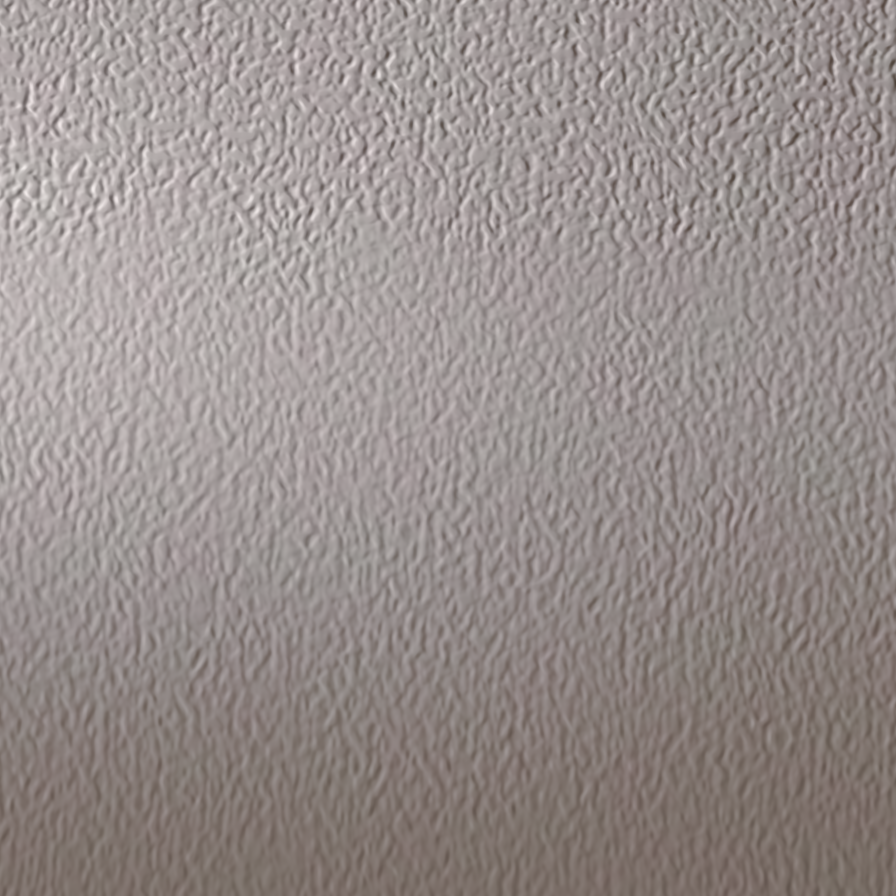
A Shadertoy shader for this texture:

```glsl
// Rough plaster wall in raking light from the left.
// Gradient noise forms dense upright grains, pitted more sharply near the top;
// their slope shades a backdrop fading from a pale left to a brown foot.

const vec2  GRAIN_FREQ     = vec2(108.0, 56.0); // grains across and up the canvas
const float GRAIN_SHORTEN  = 36.0;              // extra grains per height at the top
const float GRAIN_LEAN     = 0.04;              // sideways lean of the strokes
const float LEAN_WANDER    = 0.012;
const float WARP_AMOUNT    = 0.32;
const float FINE_AMOUNT    = 0.14;
const float PIT_FLOOR      = -0.50;             // noise levels of pit floor and rim
const float RIM_FOOT       = 0.42;
const float RIM_TOP        = 0.20;
const float PLATEAU_SWELL  = 0.35;
const vec2  LIGHT_STEP     = vec2(-0.0021, 0.0005);
const float RELIEF_FOOT    = 0.060;
const float RELIEF_MIDDLE  = 0.115;
const float RELIEF_TOP     = 0.190;
const float SHADOW_GAIN    = 1.25;
const float FOOT_TONE      = 0.478;
const float WALL_TONE      = 0.648;
const float GLOW_TONE      = 0.082;
const float RIGHT_FALLOFF  = 0.058;
const vec3  BROWN_TINT     = vec3(0.0, -0.050, -0.078);
const vec3  GREY_TINT      = vec3(0.0, -0.030, -0.032);
const float HUE_MOTTLE     = 0.010;

// Integer hash giving two values in -1..1
vec2 hash2(ivec2 cell) {
    uvec2 v = uvec2(cell) * 1664525u + 1013904223u;
    v.x += v.y * 1664525u;
    v.y += v.x * 1664525u;
    v ^= v >> 16u;
    v.x += v.y * 1664525u;
    v.y += v.x * 1664525u;
    v ^= v >> 16u;
    return vec2(v & 65535u) / 32767.5 - 1.0;
}

float cornerSlope(ivec2 cell, vec2 offset) {
    return dot(hash2(cell), offset);
}

float gradientNoise(vec2 p) {
    ivec2 cell = ivec2(floor(p));
    vec2 f = fract(p);
    vec2 blend = f * f * f * (f * (f * 6.0 - 15.0) + 10.0);
    float low = mix(cornerSlope(cell, f),
                    cornerSlope(cell + ivec2(1, 0), f - vec2(1.0, 0.0)), blend.x);
    float high = mix(cornerSlope(cell + ivec2(0, 1), f - vec2(0.0, 1.0)),
                     cornerSlope(cell + ivec2(1, 1), f - vec2(1.0, 1.0)), blend.x);
    return mix(low, high, blend.y);
}

// Plaster height: short upright grains, worn flat on top
float plasterHeight(vec2 uv) {
    float lean = GRAIN_LEAN * uv.y + LEAN_WANDER * gradientNoise(uv * 7.0 + 11.6);
    vec2 p = vec2(uv.x - lean, uv.y) * GRAIN_FREQ;
    p.y += 0.5 * GRAIN_SHORTEN * uv.y * uv.y;
    vec2 warp = vec2(gradientNoise(p * 0.7 + 17.3), gradientNoise(p * 0.7 + 71.9));
    p += WARP_AMOUNT * warp;
    float n = gradientNoise(p) + FINE_AMOUNT * gradientNoise(p * 1.7 + 39.1);
    n += 0.25 * gradientNoise(p * 0.6 + 53.7);
    float rim = mix(RIM_FOOT, RIM_TOP, smoothstep(0.5, 0.9, uv.y));
    return smoothstep(PIT_FLOOR, rim, n) + PLATEAU_SWELL * n;
}

// Broad light on the wall, without relief
float wallTone(vec2 uv) {
    float tone = mix(FOOT_TONE, WALL_TONE, smoothstep(-0.09, 0.65, uv.y));
    vec2 glow = vec2(uv.x / 0.36, (uv.y - 0.68) / 0.30);
    tone += GLOW_TONE * exp(-dot(glow, glow));
    tone -= RIGHT_FALLOFF * smoothstep(0.35, 1.05, uv.x) * smoothstep(-0.2, 0.5, uv.y);
    return tone + 0.008 * gradientNoise(uv * 4.0 + 5.7);
}

// Relief grows upward in uneven patches
float reliefStrength(vec2 uv) {
    float patchy = gradientNoise(uv * vec2(7.0, 9.0) + 23.4);
    float strength = mix(RELIEF_FOOT, RELIEF_MIDDLE, smoothstep(0.0, 0.45, uv.y));
    float upper = smoothstep(0.62, 0.84, uv.y + 0.10 * patchy);
    return mix(strength, RELIEF_TOP, upper) * (1.0 + 0.35 * patchy);
}

void mainImage(out vec4 fragColor, in vec2 fragCoord) {
    vec2 uv = fragCoord / iResolution.xy;

    // Raking light: slopes facing the light brighten, the others darken
    float slope = plasterHeight(uv - LIGHT_STEP) - plasterHeight(uv + LIGHT_STEP);
    slope *= slope < 0.0 ? SHADOW_GAIN : 1.0;
    float base = wallTone(uv);
    float tone = base + reliefStrength(uv) * slope;

    // Brown in the dim foot, neutral grey where lit
    float lit = smoothstep(0.46, 0.60, mix(base, tone, 0.5));
    vec3 color = vec3(tone) + mix(BROWN_TINT, GREY_TINT, lit);

    // Faint pink and green blotches
    float hue = gradientNoise(uv * 9.0 + 3.1) + 0.7 * gradientNoise(uv * 34.0 + 61.7);
    color += HUE_MOTTLE * hue * vec3(1.0, -0.8, 0.3);

    fragColor = vec4(clamp(color, 0.0, 1.0), 1.0);
}
```
